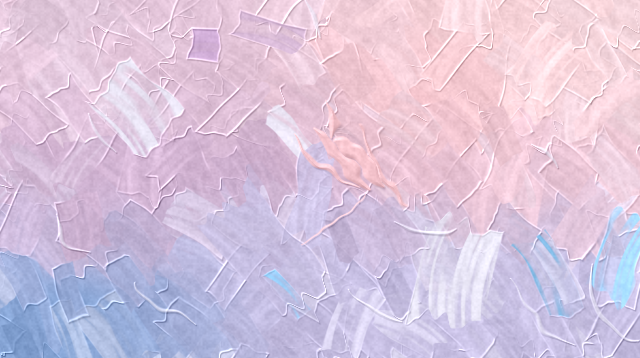
A WebGL 1 fragment shader for this texture:

```glsl
precision highp float;
uniform vec2 u_resolution;
const float ASPECT = 1.79, RIM_WIDTH = .003, RELIEF = .3, STREAK = .17, GRAIN = .045;
const vec2 LIGHT = vec2(-.0022, .0032);
const vec3 ORCHID = vec3(.89, .77, .85), BLUSH = vec3(.98, .84, .86);
const vec3 MAUVE = vec3(.82, .7, .82), ROSE = vec3(.93, .78, .84);
const vec3 PEACH = vec3(.97, .77, .8), LILAC = vec3(.77, .74, .88);
const vec3 BLUE = vec3(.53, .65, .84), SKY = vec3(.5, .73, .9);
const vec3 PEARL = vec3(.91, .9, .96), VIOLET = vec3(.77, .63, .81);

float hash(vec2 p) { return fract(sin(dot(p, vec2(127.1, 311.7))) * 4375.85); }
float noise(vec2 p) {
  vec2 i = floor(p), f = fract(p), e = vec2(1., 0.);
  f *= f * (3. - 2. * f);
  return mix(mix(hash(i), hash(i + e), f.x), mix(hash(i + e.yx), hash(i + e.xx), f.x), f.y);
}
vec2 wobble(vec2 p) { return vec2(noise(p), noise(p + 37.)) - .5; }
float cover(float d) { return 1. - smoothstep(-1., 1., d * u_resolution.y); }
float rim(float d) { return exp(-d * d / (RIM_WIDTH * RIM_WIDTH)); }
vec2 turn(vec2 p, float a) {
  float c = cos(a), s = sin(a);
  return vec2(c * p.x + s * p.y, c * p.y - s * p.x);
}

// Broad colour field below the paint
vec3 ground(vec2 p) {
  float u = p.x / ASPECT;
  vec3 c = mix(mix(BLUE, LILAC, smoothstep(.1, .48, u)), LILAC, smoothstep(.12, .34, p.y));
  c = mix(c, mix(MAUVE, ROSE, smoothstep(.4, .85, u)), smoothstep(.22, .55, p.y));
  c = mix(c, mix(ORCHID, BLUSH, smoothstep(.3, .75, u)), smoothstep(.5, .85, p.y));
  vec2 g = (p - vec2(1.15, .73)) / vec2(.27, .19);
  return mix(c, PEACH, .8 * exp(-dot(g, g)));
}

// Rectangle with ragged ends and wavering sides
float slab(vec2 q, vec2 size, float seed) {
  q.x += .5 * size.x * (noise(vec2(q.y * 40., seed * 91.)) - .5);
  vec2 d = abs(q + .03 * wobble(q * 10. + seed * 70.)) - size;
  return length(max(d, 0.)) + min(max(d.x, d.y), 0.);
}

// Knife stroke with streaked pigment and embossed rim; box holds centre and size
void stroke(inout vec3 col, vec2 p, vec4 box, float angle, vec3 tint, float dry) {
  float seed = hash(box.xy);
  vec2 q = turn(p - box.xy, angle);
  float d = slab(q, box.zw, seed);
  float lit = slab(turn(p + LIGHT - box.xy, angle), box.zw, seed);
  q.y += .15 * q.x * q.x / box.z;
  float streaks = .5 * noise(q * vec2(4., 32.) + seed * 50.) + .5 * noise(q * vec2(7., 105.) + seed * 80.);
  float mask = cover(d) * mix(.75, smoothstep(.33, .6, streaks), dry);
  col = mix(col, tint + STREAK * (streaks - .5), mask);
  float broken = smoothstep(.42, .68, noise(p * 8. + seed * 30.));
  col += RELIEF * broken * (1. - .7 * dry) * (rim(d) - .8 * rim(lit));
}

// Tapered, bowed line between the two ends
float curve(vec2 p, vec4 ends, float bend, float w) {
  vec2 span = ends.zw - ends.xy, dir = normalize(span);
  vec2 q = vec2(dot(p - ends.xy, dir), dot(p - ends.xy, vec2(-dir.y, dir.x)));
  float len = length(span), t = clamp(q.x / len, 0., 1.), bow = 4. * t * (1. - t);
  return length(q - vec2(t * len, bend * bow)) - w * (.25 + .75 * bow);
}
float ridges(vec2 p) {
  p += .03 * wobble(p * 16.);
  float d = curve(p, vec4(.24, .68, .32, .57), -.01, .004);
  d = min(d, curve(p, vec4(.155, .4, .24, .3), -.025, .004));
  d = min(d, curve(p, vec4(.38, .22, .54, .1), -.02, .004));
  d = min(d, curve(p, vec4(.98, .19, 1.12, .1), -.02, .004));
  d = min(d, curve(p, vec4(1.43, .23, 1.6, .04), -.03, .004));
  d = min(d, curve(p, vec4(1.66, .26, 1.78, .05), -.05, .007));
  d = min(d, curve(p, vec4(1.49, .6, 1.56, .53), .01, .004));
  d = min(d, curve(p, vec4(1.11, .38, 1.27, .36), -.015, .004));
  return min(d, curve(p, vec4(.86, 1., .89, .89), .01, .006));
}
float splash(vec2 p) {
  p += .03 * wobble(p * 26.);
  float d = curve(p, vec4(.91, .72, .93, .62), .01, .011);
  d = min(d, curve(p, vec4(.89, .65, 1.04, .47), -.01, .017));
  d = min(d, curve(p, vec4(.82, .62, 1.01, .48), -.02, .008));
  d = min(d, curve(p, vec4(.94, .61, 1.07, .48), .01, .022));
  d = min(d, curve(p, vec4(1.01, .64, 1.13, .43), -.015, .008));
  return min(d, curve(p, vec4(1.03, .46, .84, .33), .01, .003));
}
float folds(vec2 p) { return noise(turn(p, -.9) * vec2(14., 70.)); }

void main() {
  vec2 p = gl_FragCoord.xy / u_resolution.y;
  vec3 col = ground(p + .1 * wobble(p * 5.));
  // Scattered strokes, large to small
  for (int k = 0; k < 3; k++) {
    float layer = float(k), cell = .3 - .075 * layer;
    for (int n = 0; n < 9; n++) {
      vec2 g = floor(p / cell) + vec2(mod(float(n), 3.), floor(float(n) / 3.)) - 1.;
      vec2 r = vec2(hash(g + layer * 17.), hash(g + 53. + layer)), c = (g + .25 + .5 * r) * cell;
      float pale = step(.7, fract(r.x * 7.)) * (1. - .6 * c.y);
      vec3 tint = mix(ground(c), PEARL, .45 * pale) + .08 * (r.y - .55);
      float angle = mix(-1.25, -.5, r.x) + 1.9 * step(.8, r.y);
      stroke(col, p, vec4(c, cell * (vec2(.45, .18) + .25 * r.yx)), angle, tint, max(.35 * r.x, .8 * pale));
    }
  }
  // Accent strokes
  stroke(col, p, vec4(.38, .7, .11, .09), -.8, PEARL, .7);
  stroke(col, p, vec4(.58, .87, .04, .05), -.05, VIOLET, .3);
  stroke(col, p, vec4(.75, .91, .09, .04), -.3, MAUVE, .7);
  stroke(col, p, vec4(1.53, .83, .1, .07), .9, BLUSH + .04, .9);
  stroke(col, p, vec4(.81, .62, .075, .033), -.75, PEARL, .5);
  stroke(col, p, vec4(.23, .39, .085, .065), -1.3, MAUVE, .1);
  stroke(col, p, vec4(.87, .45, .13, .05), 1.35, LILAC + .03, .1);
  stroke(col, p, vec4(.74, .3, .17, .09), -.85, LILAC, .2);
  stroke(col, p, vec4(.8, .18, .07, .025), -.8, SKY + .1, .9);
  stroke(col, p, vec4(1.27, .24, .13, .1), 1.35, PEARL, .8);
  stroke(col, p, vec4(1.73, .28, .11, .06), 1.2, SKY + .15, .8);
  stroke(col, p, vec4(1.63, .38, .1, .06), 1., ORCHID, .1);
  stroke(col, p, vec4(1.535, .225, .12, .05), -1.1, SKY, .9);
  // Raised lines, then the thick splash
  float d = ridges(p), s = splash(p), lit = splash(p + 1.5 * LIGHT);
  float raised = smoothstep(-.004, .004, ridges(p + LIGHT)) - smoothstep(-.004, .004, d);
  col = mix(col, PEARL, .6 * cover(d)) + .25 * raised;
  float bead = smoothstep(-.012, .004, lit) - smoothstep(-.012, .004, s);
  float crease = folds(p) - folds(p + LIGHT);
  col = mix(col, PEACH + .5 * crease, .9 * cover(s)) + .32 * bead;
  col += GRAIN * (noise(p * 190.) + noise(p * 70.) - 1.);
  gl_FragColor = vec4(clamp(col, 0., 1.), 1.);
}
```
